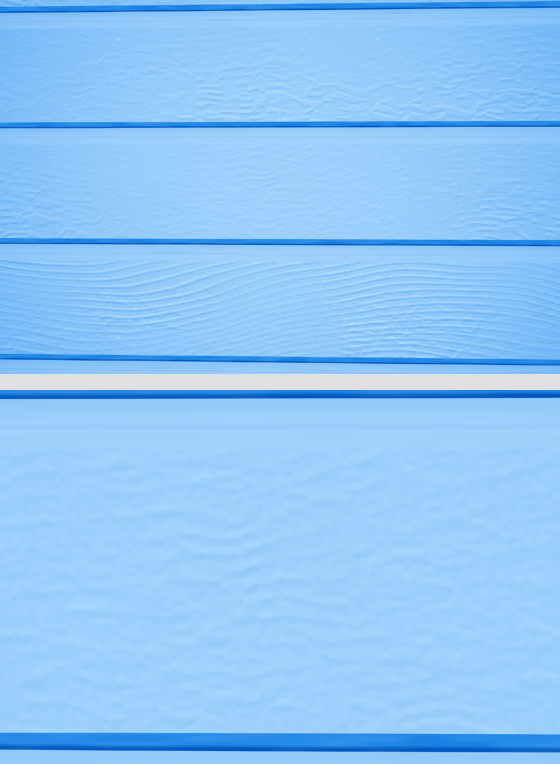
Top: the whole. Bottom: its middle third, enlarged.
A Shadertoy shader for this texture:

```glsl
// Pale blue painted lap siding: rough wooden boards with smooth lips and dark shadow gaps.

const vec3 PAINT_LIGHT = vec3(0.62, 0.82, 0.985);
const vec3 PAINT_DEEP  = vec3(0.44, 0.71, 0.965);
const vec3 LIP_TINT    = vec3(0.65, 0.83, 0.985);
const vec3 GAP_BLUE    = vec3(0.13, 0.53, 0.90);
const vec3 GAP_DARK    = vec3(0.01, 0.35, 0.75);

const float GAP_HALF = 0.025;  // half height of a gap, in board pitches
const float LIP_END  = 0.168;  // lower end of the smooth lip

float hash(vec2 p) {
    return fract(sin(dot(p, vec2(127.1, 311.7))) * 43758.5453);
}

float noise(vec2 p) {
    vec2 i = floor(p), f = fract(p);
    f = f * f * (3.0 - 2.0 * f);
    return mix(mix(hash(i), hash(i + vec2(1, 0)), f.x),
               mix(hash(i + vec2(0, 1)), hash(i + vec2(1, 1)), f.x), f.y);
}

float fbm(vec2 p) {
    float sum = 0.0, amp = 0.5;
    for (int i = 0; i < 3; i++) {
        sum += amp * noise(p);
        p = p * 2.03 + 17.3;
        amp *= 0.5;
    }
    return sum;
}

// Surface height of a board: short dents, bent grain ridges, fine saw marks.
float boardHeight(vec2 p, float row, float along) {
    vec2 q = p + row * vec2(7.3, 3.1);
    float patchy = smoothstep(0.3, 0.7, noise(q * vec2(3.0, 7.0)));
    float wear = (0.25 + 0.75 * smoothstep(0.2, 0.9, along)) * (0.35 + 0.65 * patchy);
    float dents = smoothstep(0.50, 0.72, noise(q * vec2(42.0, 125.0) + 2.0 * noise(q * 20.0)));

    float bend = 0.07 * sin(p.x * 3.2 + 0.5 * row) + 0.05 * noise(q * vec2(2.0, 5.0));
    float rings = (p.y - bend) * 75.0 + 1.2 * noise(q * vec2(6.0, 14.0));
    float ridge = smoothstep(0.72, 1.0, 0.5 + 0.5 * sin(rings * 6.2832 * 0.7));
    float figured = step(1.5, row) * 0.55 + 0.12;

    float saw = noise(q * vec2(150.0, 9.0));
    float grit = noise(q * vec2(160.0, 190.0));
    return -0.55 * dents * wear - figured * ridge * (0.4 + 0.6 * patchy) + 0.10 * saw + 0.22 * grit;
}

// Two small filled nail heads in each of two columns; returns a signed shade.
float nailShade(vec2 p, float aspect, float row, float along, float pitch) {
    float shade = 0.0;
    for (int i = 0; i < 4; i++) {
        vec2 id = vec2(float(i), row);
        float column = i < 2 ? 0.213 : 0.675;
        float level = (i % 2 == 0 ? 0.29 : 0.84) + 0.03 * (hash(id) - 0.5);
        vec2 d = vec2(p.x - column * aspect, (along - level) * pitch);
        float strength = step(0.35, hash(id + 4.7));
        float ring = exp(-dot(d, d) / 0.000016);
        shade += strength * ring * clamp(d.y / 0.004 - 0.35, -1.0, 0.8);
    }
    return shade;
}

// Thin flaked cracks running along the lip.
float lipCrack(vec2 p, float row, float s) {
    float path = 0.055 + 0.04 * noise(vec2(p.x * 9.0, row * 5.0));
    float present = smoothstep(0.52, 0.7, noise(vec2(p.x * 5.0 + 1.7, row * 9.1)));
    float amount = row < 0.5 ? 0.75 : 0.12;
    return amount * present * (1.0 - smoothstep(0.002, 0.013, abs(s - path)));
}

void mainImage(out vec4 fragColor, in vec2 fragCoord) {
    vec2 uv = fragCoord / iResolution.xy;
    float aspect = iResolution.x / iResolution.y;
    vec2 p = vec2(uv.x * aspect, 1.0 - uv.y);

    // Board rows counted downward; the gaps fan out slightly to the right.
    float pitch = mix(0.309, 0.3193, uv.x);
    float r = (p.y - mix(0.0264, 0.0117, uv.x)) / pitch;
    float row = floor(r), along = fract(r);
    float s = r - floor(r + 0.5);
    float gapRow = floor(r + 0.5);
    float aa = 0.8 / (iResolution.y * pitch);

    // Paint with an uneven falloff of light toward the borders.
    vec2 c = uv - 0.5;
    float falloff = 4.0 * dot(c * c, vec2(0.65, 0.35));
    vec3 paint = mix(PAINT_LIGHT, PAINT_DEEP, falloff);
    paint *= 1.0 + 0.02 * (fbm(p * vec2(5.0, 9.0)) - 0.45);

    // Rough board face lit from above.
    vec2 lightStep = vec2(0.0008, 0.0032);
    float relief = boardHeight(p + lightStep, row, along) - boardHeight(p - lightStep, row, along);
    float shade = -0.10 * relief - 0.14 * nailShade(p, aspect, row, along, pitch);
    vec3 face = paint + shade * vec3(1.0, 0.65, 0.18);

    // Smooth lip below each gap, with a faint groove and cracks.
    vec3 lip = mix(paint, LIP_TINT, 0.35);
    lip -= vec3(0.05, 0.03, 0.005) * (1.0 - smoothstep(0.03, 0.10, s));
    lip -= vec3(0.03, 0.02, 0.0) * (1.0 - smoothstep(0.004, 0.012, abs(s - 0.105)));
    lip += 0.012 * (noise(p * vec2(14.0, 220.0)) - 0.5);
    lip = mix(lip, GAP_BLUE, lipCrack(p, row, s));
    float edge = LIP_END + 0.006 * (noise(vec2(p.x * 30.0, row)) - 0.5);
    float inLip = step(0.0, s) * (1.0 - smoothstep(edge - 0.008, edge + 0.008, s));
    vec3 col = mix(face, lip, inLip);

    // Shadow gap: blue underside with a darker line at its foot.
    float halfGap = GAP_HALF + 0.003 * (noise(vec2(p.x * 8.0, gapRow * 3.7)) - 0.5);
    halfGap += gapRow < 0.5 ? 0.003 : 0.0;
    float inGap = 1.0 - smoothstep(halfGap - aa, halfGap + aa, abs(s));
    float foot = smoothstep(halfGap - 0.020, halfGap - 0.006, s);
    vec3 gap = mix(GAP_BLUE, GAP_DARK, foot);
    gap += vec3(0.10, 0.08, 0.04) * (noise(p * vec2(25.0, 160.0)) - 0.4);
    fragColor = vec4(clamp(mix(col, gap, inGap), 0.0, 1.0), 1.0);
}
```
